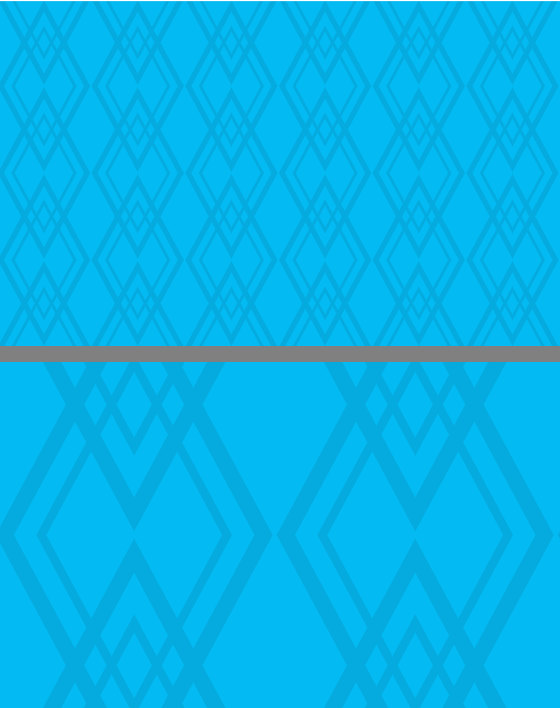
Top: the whole. Bottom: its middle third, enlarged.
Write a Shadertoy shader that draws this pattern.

```glsl
// Overlapping tall diamond outlines in two flat blues, under a thin white top edge.

// Coverage of a band around the value mid, smoothed over one pixel
float band(float d, float mid, float halfWidth, float pixel) {
    return clamp(0.5 + (halfWidth - abs(d - mid)) / pixel, 0.0, 1.0);
}

void mainImage(out vec4 fragColor, in vec2 fragCoord) {
    const vec3 skyBlue = vec3(0.01, 0.73, 0.95);
    const vec3 lineBlue = vec3(0.02, 0.67, 0.87);
    const vec3 edgeWhite = vec3(1.0);

    // Repeat size and position, in canvas widths
    vec2 cellSize = vec2(0.1673, 0.1552);
    vec2 p = (fragCoord - 0.5 * iResolution.xy) / iResolution.x;
    vec2 cell = fract((p + vec2(0.0868, 0.0)) / cellSize + 0.5) - 0.5;
    float pixel = length(vec2(2.0, 1.0) / cellSize) / iResolution.x;

    // Each diamond is two cells tall, so neighbours above and below overlap
    float lines = 0.0;
    for (int row = -1; row <= 1; row++) {
        float diamond = 2.0 * abs(cell.x) + abs(cell.y - float(row));
        lines = max(lines, band(diamond, 0.921, 0.065, pixel));
        lines = max(lines, band(diamond, 0.661, 0.035, pixel));
    }
    vec3 color = mix(skyBlue, lineBlue, lines);

    // White strip along the top, in canvas heights
    float fromTop = 1.0 - fragCoord.y / iResolution.y;
    float strip = clamp(0.5 + (0.0032 - fromTop) * iResolution.y, 0.0, 1.0);
    fragColor = vec4(mix(color, edgeWhite, strip), 1.0);
}
```
